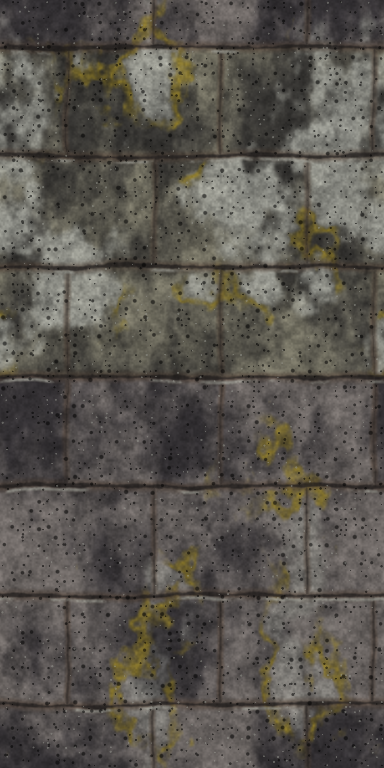
This texture is drawn by a Shadertoy shader. Its source:

```glsl
// Weathered concrete block wall: seven courses of wide staggered blocks with
// thin rusty joints. Wrapping noise layers add soot, lime bloom, lichen,
// pits and grain; every lattice is periodic, so the tile has no seam.

const float COURSES = 7.0;
const float HALF_BLOCKS = 5.0;   // half-block widths across the tile
const float TAU = 6.2831853;

const vec3 SOOT     = vec3(0.205, 0.200, 0.208);
const vec3 CONCRETE = vec3(0.430, 0.420, 0.400);
const vec3 LIME     = vec3(0.590, 0.595, 0.565);
const vec3 LICHEN   = vec3(0.490, 0.425, 0.140);
const vec3 RUST     = vec3(0.290, 0.235, 0.195);
const vec3 JOINT    = vec3(0.130, 0.118, 0.115);

float hash(vec2 p) {
    vec3 q = fract(vec3(p.xyx) * 0.1031);
    q += dot(q, q.yzx + 33.33);
    return fract((q.x + q.y) * q.z);
}

// Value noise that wraps over the unit square; cells must be whole numbers
float noise(vec2 uv, vec2 cells, float seed) {
    vec2 p = uv * cells, i = floor(p), f = fract(p);
    f = f * f * (3.0 - 2.0 * f);
    vec2 a = mod(i, cells) + seed, b = mod(i + 1.0, cells) + seed;
    return mix(mix(hash(a), hash(vec2(b.x, a.y)), f.x),
               mix(hash(vec2(a.x, b.y)), hash(b), f.x), f.y);
}

float fbm(vec2 uv, vec2 cells, float seed) {
    float sum = 0.0, amp = 0.5;
    for (int k = 0; k < 5; k++) {
        sum += amp * noise(uv, cells, seed + float(k) * 17.0);
        cells *= 2.0;
        amp *= 0.55;
    }
    return sum / 1.055;
}

// Round spots, one at most per cell; share sets how many cells hold one
float spots(vec2 uv, vec2 cells, float share, float seed) {
    vec2 p = uv * cells, id = mod(floor(p), cells) + seed;
    vec2 centre = 0.35 + 0.3 * vec2(hash(id + 3.1), hash(id + 7.7));
    float radius = mix(0.16, 0.35, hash(id + 11.3));
    float d = length(fract(p) - centre);
    return step(hash(id), share) * (1.0 - smoothstep(radius * 0.4, radius, d));
}

float band(float value, float level, float width) {
    return 1.0 - smoothstep(0.0, width, abs(value - level));
}

// Returns distance to the nearest upright joint, and the block number
vec2 uprights(float h, float start, float blocks) {
    float d = 9.0, id = 0.0;
    for (int k = 0; k < 3; k++) {
        float x = start + 2.0 * float(k);
        d = min(d, abs(h - x));
        id += step(x, h);
    }
    return vec2(d / HALF_BLOCKS, mod(id, blocks));
}

void mainImage(out vec4 fragColor, in vec2 fragCoord) {
    vec2 uv = fragCoord / iResolution.xy;
    float wobble = fbm(uv, vec2(6, 12), 5.0) - 0.5;
    float fine = noise(uv, vec2(90, 180), 41.0);
    float ragged = fbm(uv, vec2(24, 48), 61.0);

    // Courses and blocks, numbered downwards
    float row = mod((0.939 - uv.y + 0.012 * wobble) * COURSES, COURSES);
    float course = floor(row), f = fract(row);
    float shifted = mod(course + step(3.0, course), 2.0);
    float bed = min(f, 1.0 - f) * 2.0 / COURSES;
    float h = uv.x * HALF_BLOCKS + 0.10 * wobble;
    vec2 upright = uprights(h, 0.87 + 1.13 * shifted, 3.0 - shifted);
    vec2 block = vec2(upright.y, course);
    float tone = hash(block + 2.3);
    float upper = 1.0 - step(3.0, course);

    // Soot: broad stains, partly broken at the joints, with upright streaks
    vec2 slip = vec2(hash(block + 5.0), hash(block + 9.0));
    float soil = 0.45 * fbm(uv, vec2(4, 6), 13.0)
               + 0.35 * fbm(uv + slip, vec2(6, 9), 29.0)
               + 0.20 * fbm(uv, vec2(22, 12), 83.0);
    soil += 0.06 * (tone - 0.5) + 0.14 * (ragged - 0.5);
    vec3 col = mix(SOOT, CONCRETE, smoothstep(0.37, 0.64, soil));
    col *= mix(vec3(0.96, 0.93, 0.95), vec3(1.03, 1.03, 0.94), upper);

    // Lime bloom near the sides of the upper courses, lichen on its rim
    float side = 0.5 + 0.5 * cos(TAU * (uv.x - 0.04));
    float bloom = fbm(uv, vec2(5, 8), 101.0) + 0.3 * (soil - 0.5)
                + 0.23 * side * side * upper * smoothstep(0.0, 1.4, row);
    float lime = smoothstep(0.61, 0.74, bloom);
    col = mix(col, LIME, lime * mix(0.45, 0.85, upper));
    float growth = smoothstep(0.48, 0.62, fbm(uv, vec2(6, 10), 137.0));
    float lichen = band(bloom, 0.62, 0.065) * growth;
    col = mix(col, LICHEN, lichen * (0.55 + 0.4 * fine));

    // Joints: rusty margins, a ragged dark core and dashes of white salt
    float bedRust = 1.0 - smoothstep(0.003, 0.022, bed + 0.012 * (ragged - 0.5));
    float upRust = 1.0 - smoothstep(0.002, 0.014, upright.x);
    col = mix(col, RUST, max(0.55 * bedRust, 0.50 * upRust) * (0.5 + ragged));
    float bedCore = 1.0 - smoothstep(0.001, 0.008, bed + 0.010 * (ragged - 0.5));
    float upCore = 1.0 - smoothstep(0.000, 0.006, upright.x);
    col = mix(col, JOINT, max(0.75 * bedCore, upCore * mix(0.2, 0.5, tone)));
    float salt = band(f * 2.0 / COURSES, 0.011, 0.008)
               * smoothstep(0.50, 0.68, fbm(uv, vec2(12, 28), 151.0));
    col = mix(col, LIME, 0.65 * salt);

    // Grain, pits and pale flecks
    float grain = 0.6 * fine + 0.4 * noise(uv, vec2(200, 400), 71.0) - 0.5;
    col *= 1.0 + 0.38 * grain + 0.45 * (ragged - 0.5);
    float pits = max(spots(uv, vec2(44, 88), 0.20, 7.0),
                     spots(uv, vec2(75, 150), 0.16, 19.0));
    col *= 1.0 - 0.55 * pits;
    col = mix(col, LIME, 0.5 * spots(uv, vec2(85, 170), 0.05, 53.0));

    fragColor = vec4(clamp(col, 0.0, 1.0), 1.0);
}
```
